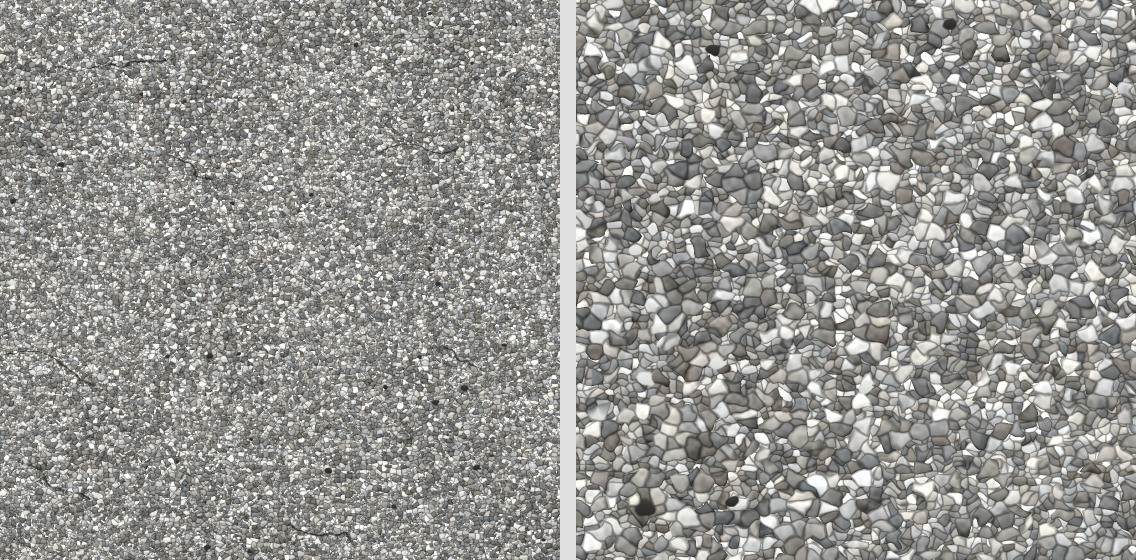
Left, the full canvas; right, a detail of the centre.
Give the GLSL for this texture, as a Shadertoy shader.

```glsl
// Weathered concrete: tightly packed mineral grains in two sizes, with dark gaps,
// sparse black and white pebbles and a few broken hairline cracks.
// Grains are Voronoi cells with a hashed tone; broad noise shifts tone and grain mix.

#define COARSE_GRAINS 118.0
#define FINE_GRAINS 205.0
#define PEBBLE_CELLS 15.0
#define GRAIN_DARK 0.45
#define GRAIN_RANGE 0.57
#define GRAIN_SKEW 1.65
#define GAP_DEPTH 0.42
#define RELIEF 0.16
#define TINT 0.035
#define PATCH_CONTRAST 0.10
#define CRACK_WIDTH 0.0016
#define SUPERSAMPLES 2

// Sine-free hash: three values in 0..1 from a 2D cell
vec3 hash3(vec2 cell) {
    vec3 q = fract(cell.xyx * vec3(0.1031, 0.1030, 0.0973));
    q += dot(q, q.yxz + 33.33);
    return fract((q.xxy + q.yzz) * q.zyx);
}

float valueNoise(vec2 p) {
    vec2 i = floor(p), f = fract(p);
    f = f * f * (3.0 - 2.0 * f);
    float bottom = mix(hash3(i).x, hash3(i + vec2(1, 0)).x, f.x);
    float top = mix(hash3(i + vec2(0, 1)).x, hash3(i + vec2(1, 1)).x, f.x);
    return mix(bottom, top, f.y);
}

float fbm(vec2 p) {
    float sum = 0.0, amp = 0.5;
    for (int i = 0; i < 4; i++) {
        sum += amp * valueNoise(p);
        p = p * 2.03 + 17.3;
        amp *= 0.5;
    }
    return sum / 0.9375;
}

// Voronoi grain: xy = offset from its centre, z = distance to the gap; id = its hash
vec3 grainCell(vec2 p, out vec3 id) {
    vec2 base = floor(p), nearest = vec2(0), nearestCell = base;
    float d1 = 9.0, d2 = 9.0;
    for (int y = -1; y <= 1; y++)
    for (int x = -1; x <= 1; x++) {
        vec2 cell = base + vec2(x, y);
        vec2 offset = p - cell - 0.08 - 0.84 * hash3(cell).xy;
        float d = length(offset);
        if (d < d1) {
            d2 = d1;
            d1 = d;
            nearest = offset;
            nearestCell = cell;
        } else d2 = min(d2, d);
    }
    id = hash3(nearestCell + 311.7);
    return vec3(nearest, d2 - d1);
}

// Colour of one grain: skewed tone, dark rim, light from above, warm or cool hue
vec3 grainColor(vec3 cell, vec3 id) {
    float tone = GRAIN_DARK + GRAIN_RANGE * pow(id.x, GRAIN_SKEW);
    tone += RELIEF * dot(cell.xy, vec2(-0.35, 0.94));
    tone *= 1.0 - GAP_DEPTH * (1.0 - smoothstep(0.0, 0.32, cell.z));
    float coolness = (id.y - 0.6) * TINT;
    return tone + vec3(-coolness, -0.1 * coolness, coolness);
}

// Hairline cracks: warped sloping lines, kept only in scattered stretches
float crackMask(vec2 uv) {
    float warp = 0.22 * fbm(uv * 4.0 + 5.0) + 0.03 * fbm(uv * 34.0);
    float slope = uv.y + 0.22 * uv.x + warp;
    float d = abs(fract(slope / 0.19) - 0.5) * 0.19;
    float stretch = smoothstep(0.58, 0.68, fbm(uv * vec2(7.0, 9.0) + 41.0));
    return stretch * (1.0 - smoothstep(CRACK_WIDTH * 0.4, CRACK_WIDTH * 1.6, d));
}

// Sparse pebbles, at most one per large cell
vec3 addPebbles(vec3 color, vec2 uv) {
    vec2 p = uv * PEBBLE_CELLS;
    vec2 cell = floor(p);
    vec3 place = hash3(cell + 71.0), kind = hash3(cell + 157.0);
    vec2 offset = fract(p) - 0.2 - 0.6 * place.xy;
    float radius = mix(0.05, 0.10, place.z * place.z);
    float wobble = 0.05 * (valueNoise(p * 16.0) - 0.5);
    float d = length(offset * vec2(0.9, 1.1)) + wobble;
    float cover = 1.0 - smoothstep(radius * 0.75, radius * 1.1, d);
    float light = 0.5 * offset.y / radius;
    vec3 dark = vec3(0.20, 0.195, 0.19) + 0.10 * light;
    vec3 pale = vec3(0.88, 0.89, 0.89) + 0.08 * light;
    if (kind.x < 0.13) color = mix(color, dark, cover);
    else if (kind.x > 0.87) color = mix(color, pale, cover);
    return color;
}

vec3 concrete(vec2 uv) {
    // Bend the grid so grains become angular and slightly flattened
    vec2 bend = vec2(valueNoise(uv * 150.0), valueNoise(uv * 150.0 + 63.0)) - 0.5;
    vec2 p = (uv + bend * 0.005) * vec2(0.92, 1.1);
    float drift = fbm(uv * 5.0 + 9.0) - 0.5;

    // Large grains, with clusters of small ones between them
    vec3 id, fineId;
    vec3 cell = grainCell(p * COARSE_GRAINS, id);
    vec3 fineCell = grainCell(p * FINE_GRAINS + 23.0, fineId);
    float useFine = step(id.z, 0.5 + 0.7 * drift);
    vec3 color = mix(grainColor(cell, id), grainColor(fineCell, fineId), useFine);

    // Grit on the grains and broad tonal drift
    color += 0.13 * (valueNoise(uv * 330.0) - 0.5) + PATCH_CONTRAST * drift;
    color = addPebbles(color, uv) * (1.0 - 0.55 * crackMask(uv));
    return color * vec3(1.0, 1.0, 0.982);
}

void mainImage(out vec4 fragColor, in vec2 fragCoord) {
    // Average a small grid of samples for smooth edges
    vec3 sum = vec3(0);
    for (int i = 0; i < SUPERSAMPLES * SUPERSAMPLES; i++) {
        vec2 jitter = (vec2(i % SUPERSAMPLES, i / SUPERSAMPLES) + 0.5) / float(SUPERSAMPLES) - 0.5;
        sum += clamp(concrete((fragCoord + jitter) / iResolution.y), 0.0, 1.0);
    }
    fragColor = vec4(sum / float(SUPERSAMPLES * SUPERSAMPLES), 1.0);
}
```
